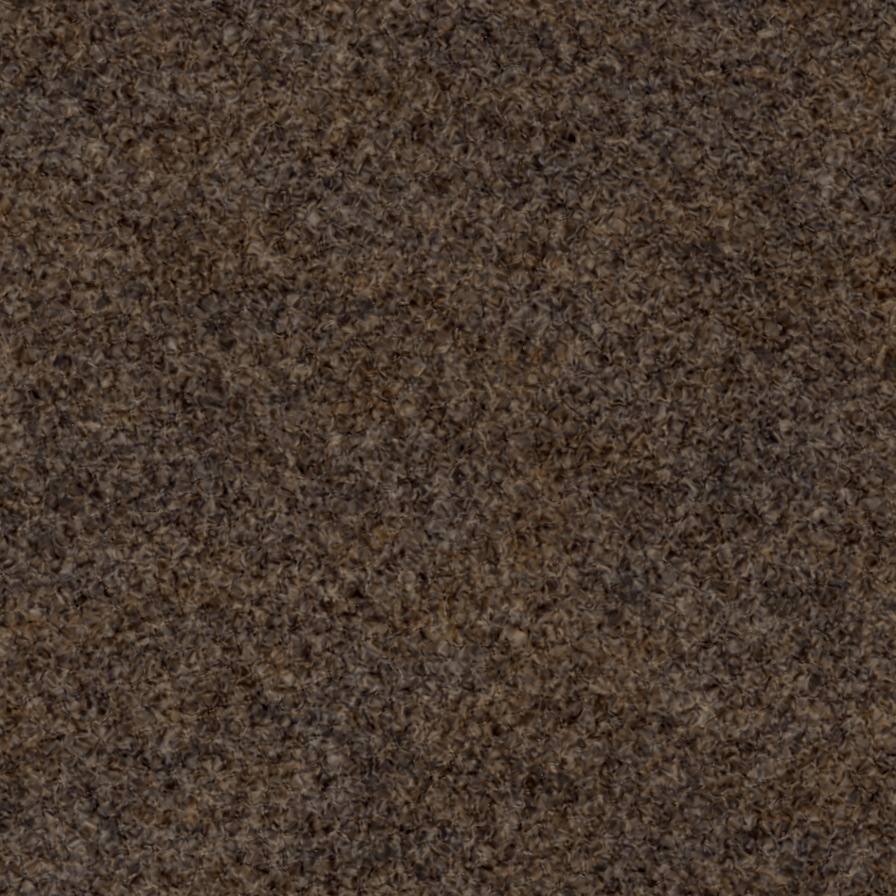
A WebGL 1 fragment shader for this texture:

```glsl
precision highp float;
// Dark brown compacted soil: rotated layers of value noise give fine grains,
// crumbs and faint patches; ochre stains, blue-black pits, pale pebbles and
// thin rusty fibres are then laid over the grain.

uniform vec2 u_resolution;

const vec3 SOIL = vec3(0.287, 0.228, 0.183);
const vec3 GRAIN_RANGE = vec3(0.36, 0.35, 0.315);
const vec3 OCHRE_TINT = vec3(0.035, 0.006, -0.032);
const vec3 PIT = vec3(0.12, 0.10, 0.10);
const vec3 PEBBLE = vec3(0.47, 0.42, 0.37);
const vec3 FIBRE = vec3(0.43, 0.29, 0.15);

float hash(vec2 p) {
  return fract(sin(dot(p, vec2(127.1, 311.7))) * 43758.5453);
}

vec2 hash2(vec2 p) {
  return vec2(hash(p), hash(p + 57.3));
}

vec2 rotate(vec2 p, float angle) {
  float c = cos(angle), s = sin(angle);
  return vec2(c * p.x - s * p.y, s * p.x + c * p.y);
}

// Value noise centred on zero, from -0.5 to 0.5
float noise(vec2 p) {
  vec2 cell = floor(p);
  vec2 f = fract(p);
  f = f * f * (3.0 - 2.0 * f);
  float low = mix(hash(cell), hash(cell + vec2(1.0, 0.0)), f.x);
  float high = mix(hash(cell + vec2(0.0, 1.0)), hash(cell + 1.0), f.x);
  return mix(low, high, f.y) - 0.5;
}

// Three octaves, each turned so that the lattices never line up
float fbm(vec2 p) {
  float sum = 0.0;
  float weight = 0.55;
  for (int i = 0; i < 3; i++) {
    sum += weight * noise(p);
    p = rotate(p, 0.9) * 2.1 + 13.7;
    weight *= 0.55;
  }
  return sum;
}

// Small displacement that bends the grain rows out of line
vec2 warp(vec2 uv) {
  vec2 p = rotate(uv, 0.7) * 95.0;
  return uv + 0.006 * vec2(noise(p + 11.0), noise(p + 47.0));
}

// Brightness of the grain, from single sand grains up to faint patches
float grainTone(vec2 uv) {
  vec2 bent = warp(uv);
  float tone = 0.66 * noise(rotate(bent, 0.5) * 300.0);
  tone += 0.52 * noise(rotate(bent, 1.1) * 215.0 + 31.0);
  tone += 0.38 * noise(rotate(bent, 0.2) * 135.0 + 53.0);
  tone += 0.27 * noise(rotate(bent, 0.8) * 72.0 + 67.0);
  tone += 0.22 * fbm(uv * vec2(22.0, 29.0) + 5.0);
  tone += 0.14 * fbm(uv * vec2(5.0, 6.0) + 19.0);
  return tone;
}

// Sparse rounded stones, at most one per cell
float pebbles(vec2 uv, float count, float density, float seed) {
  vec2 p = rotate(uv, seed) * count;
  vec2 cell = floor(p);
  vec2 rnd = hash2(cell + seed);
  vec2 offset = fract(p) - mix(vec2(0.35), vec2(0.65), rnd);
  offset = rotate(offset, rnd.x * 6.28) * vec2(1.0, 1.35);
  float radius = mix(0.10, 0.27, rnd.y * rnd.y);
  float present = step(hash(cell + seed + 9.1), density);
  return present * (1.0 - smoothstep(radius * 0.6, radius * 1.3, length(offset)));
}

// Short thin strands lying close to horizontal
float fibres(vec2 uv, float count, float density, float seed) {
  vec2 p = uv * count + seed;
  vec2 cell = floor(p);
  vec2 rnd = hash2(cell + seed);
  vec2 offset = fract(p) - mix(vec2(0.42), vec2(0.58), rnd);
  offset = rotate(offset, (rnd.x - 0.5) * 1.8);
  offset.y += 0.7 * (rnd.y - 0.5) * offset.x * offset.x;
  float reach = mix(0.12, 0.34, rnd.y);
  float strand = length(vec2(max(abs(offset.x) - reach, 0.0), offset.y));
  float present = step(hash(cell + seed + 4.7), density);
  return present * (1.0 - smoothstep(0.01, 0.06, strand));
}

void main() {
  vec2 uv = gl_FragCoord.xy / min(u_resolution.x, u_resolution.y);
  vec3 color = SOIL + GRAIN_RANGE * grainTone(uv);

  // Ochre stains drawn out sideways, mottled by single warm or grey grains
  float stain = fbm(uv * vec2(10.0, 20.0) + 41.0);
  float speck = noise(rotate(warp(uv), 0.4) * 190.0 + 83.0);
  color += OCHRE_TINT * (1.1 * stain + 1.3 * speck);
  float rust = smoothstep(0.08, 0.38, stain) * smoothstep(0.05, 0.4, speck);
  color = mix(color, FIBRE, 0.4 * rust);

  // Blue-black pits gathered in loose groups
  float group = fbm(uv * vec2(10.0, 15.0) + 73.0);
  float hollow = fbm(rotate(uv, 0.2) * vec2(56.0, 70.0) + 29.0);
  float pit = smoothstep(0.14, 0.40, hollow + 0.3 * group);
  color = mix(color, PIT, 0.55 * pit);

  // Strands and stones keep some of the grain below them
  float strands = fibres(uv, 17.0, 0.22, 3.0) + fibres(uv, 24.0, 0.14, 8.5);
  color = mix(color, FIBRE, 0.35 * min(strands, 1.0));
  float stones = max(pebbles(uv, 46.0, 0.07, 0.6), pebbles(uv, 75.0, 0.08, 1.3));
  color = mix(color, PEBBLE, 0.5 * stones);

  gl_FragColor = vec4(clamp(color, 0.0, 1.0), 1.0);
}
```
